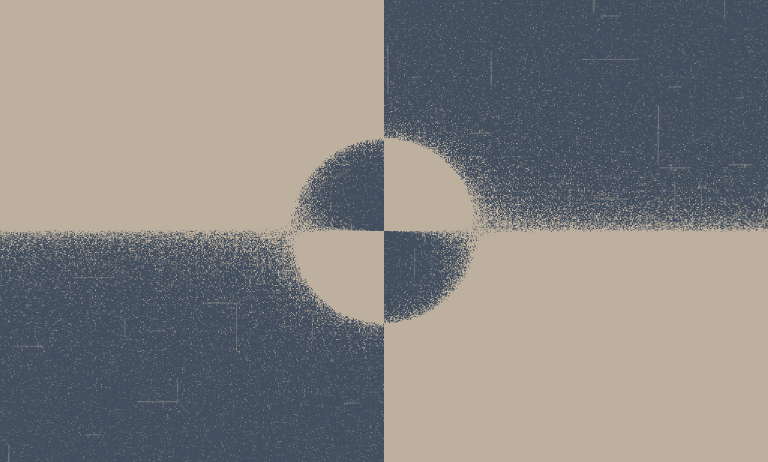
Reproduce this background procedurally as a WebGL 2 fragment shader.

```glsl
#version 300 es
precision highp float;
// Grainy two-tone quadrants, inverted inside a disc and dissolved along the flow lines around it.

uniform vec2 u_resolution;
out vec4 outColor;

// Lengths are fractions of the canvas height
const vec3 SAND = vec3(0.741, 0.690, 0.624);
const vec3 SLATE = vec3(0.263, 0.310, 0.369);
const float DISC_RADIUS = 0.2;
const float SPREAD = 0.013;          // depth at which half the grains are sand
const float FALLOFF = 1.3;           // how fast the grains thin out beyond it
const float EDGE_BIAS = 0.003;       // how far slate grains enter the sand
const float GRAIN_ROWS = 616.0;
const float GRAIN_SOFTNESS = 0.1;
const int SAMPLES = 2;               // per pixel side
const float RING_PITCH = 0.0145;
const float RING_STRENGTH = 0.5;
const float CLUMP_SCALE = 45.0;
const float CLUMP_STRENGTH = 0.25;
const vec2 SCRATCH_CELL = vec2(0.06, 0.14);
const float SCRATCH_CHANCE = 0.13;
const float SCRATCH_STRENGTH = 0.45;
const float TAU = 6.2831853;

float hash(vec2 p) {
    vec3 q = fract(p.xyx * vec3(0.1031, 0.1030, 0.0973));
    q += dot(q, q.yzx + 33.33);
    return fract((q.x + q.y) * q.z);
}

float cornerSlope(vec2 corner, vec2 offset) {
    float angle = TAU * hash(corner);
    return dot(vec2(cos(angle), sin(angle)), offset);
}

float gradientNoise(vec2 p) {
    vec2 i = floor(p);
    vec2 f = fract(p);
    vec2 u = f * f * f * (f * (f * 6.0 - 15.0) + 10.0);
    vec2 e = vec2(1.0, 0.0);
    float low = mix(cornerSlope(i, f), cornerSlope(i + e, f - e), u.x);
    float high = mix(cornerSlope(i + e.yx, f - e.yx), cornerSlope(i + e.xx, f - e.xx), u.x);
    return mix(low, high, u.y);
}

// Share of sand grains: full on the sand side, thinning into the slate
float sandShare(float depth) {
    return 1.0 / (1.0 + pow(max(depth + EDGE_BIAS, 0.0) / SPREAD, FALLOFF));
}

// Stochastic grain at one point, with pure sand kept clean
float grainySand(vec2 p, float pixel) {
    // Stream function of a flow around the disc; it vanishes on the axis and the rim
    float stream = p.y * (1.0 - DISC_RADIUS * DISC_RADIUS / max(dot(p, p), 1e-5));
    float right = smoothstep(-0.25 * pixel, 0.25 * pixel, p.x);
    float share = mix(sandShare(-stream), sandShare(stream), right);

    // Clumps and tiny rings vary the density only where the tones mix
    float clump = gradientNoise(p * CLUMP_SCALE);
    float ring = cos(2.0 * TAU * length(fract(p / RING_PITCH) - 0.5));
    float density = share + share * (1.0 - share) * (CLUMP_STRENGTH * clump + RING_STRENGTH * ring);

    float grain = hash(floor(p * GRAIN_ROWS) + 1033.0);
    float sand = smoothstep(-GRAIN_SOFTNESS, GRAIN_SOFTNESS, density - grain);
    return mix(sand, 1.0, smoothstep(0.9, 1.0, share));
}

// Sparse thin strokes, one candidate per cell, running along y
float scratch(vec2 p, float seed, float pixel) {
    vec2 cell = floor(p / SCRATCH_CELL);
    vec2 local = p - cell * SCRATCH_CELL;
    vec2 key = cell + seed;
    float column = SCRATCH_CELL.x * mix(0.1, 0.9, hash(key + 3.7));
    float halfLength = SCRATCH_CELL.y * mix(0.06, 0.45, pow(hash(key + 9.1), 2.0));
    vec2 d = abs(local - vec2(column, 0.5 * SCRATCH_CELL.y));
    float stroke = 1.0 - smoothstep(0.3 * pixel, pixel, d.x);
    stroke *= 1.0 - smoothstep(halfLength - pixel, halfLength + pixel, d.y);
    return stroke * step(hash(key), SCRATCH_CHANCE);
}

void main() {
    float pixel = 1.0 / u_resolution.y;
    vec2 p = (gl_FragCoord.xy - 0.5 * u_resolution) * pixel;

    // Average the fine grain over the pixel
    float sand = 0.0;
    for (int i = 0; i < SAMPLES * SAMPLES; i++) {
        vec2 offset = (vec2(i % SAMPLES, i / SAMPLES) + 0.5) / float(SAMPLES) - 0.5;
        sand += grainySand(p + offset * pixel, pixel);
    }
    sand /= float(SAMPLES * SAMPLES);

    // Broken vertical and horizontal strokes in the slate
    float strokes = max(scratch(p, 41.0, pixel), scratch(p.yx, 87.0, pixel));
    float wear = mix(0.3, 1.0, hash(floor(p * GRAIN_ROWS * 0.5) + 311.0));
    sand = max(sand, strokes * SCRATCH_STRENGTH * wear);

    outColor = vec4(mix(SLATE, SAND, sand), 1.0);
}
```
